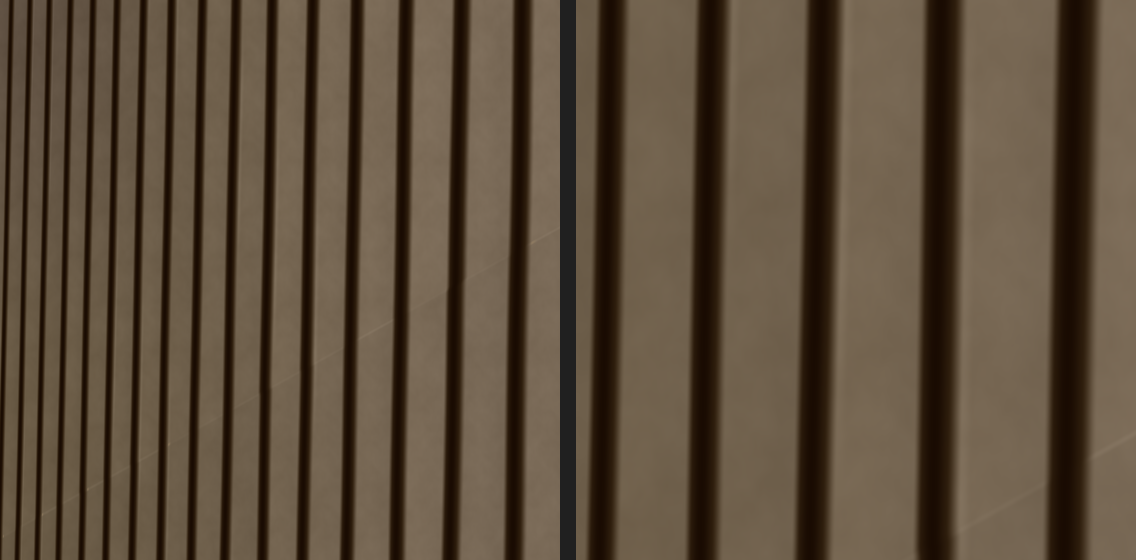
Left: the whole. Right: its middle third, enlarged.
This texture is drawn by a WebGL 1 fragment shader. Its source:

```glsl
precision highp float;
// Vertical wooden slats with dark grooves, receding in perspective to the left.
// A projective map turns x into a slat number; fract of it shapes each groove.
// A faint diagonal seam, cellular mottling and layered sines add the wear.

uniform vec2 u_resolution;

// Perspective: x = (FIRST + PITCH * n) / (1 - RECEDE * n) at the top edge
const float FIRST = 0.0208;
const float PITCH = 0.0311;
const float RECEDE = 0.0319;
const float LEAN_LEFT = 0.0225;   // sideways drift from top to bottom
const float LEAN_RIGHT = 0.0165;

// Groove edges, in slat pitches from the groove centre
const vec2 NEAR_EDGE = vec2(-0.18, -0.11);
const vec2 FAR_EDGE = vec2(0.085, 0.195);

const float SEAM_HEIGHT = 0.039;
const float SEAM_SLOPE = 0.555;
const float SEAM_STEP = 0.035;    // groove offset below the seam
const float MOTTLE = 0.022;
const float GRAIN = 0.010;

const vec3 SLAT_LEFT = vec3(0.425, 0.365, 0.280);
const vec3 SLAT_RIGHT = vec3(0.490, 0.425, 0.350);
const vec3 SHADE_CORNER = vec3(0.375, 0.315, 0.265);
const vec3 GROOVE_DEEP = vec3(0.100, 0.045, 0.008);
const vec3 GROOVE_RIM = vec3(0.190, 0.125, 0.055);
const vec3 CHIP = vec3(0.600, 0.510, 0.380);

float hash(vec2 p) {
  return fract(sin(dot(p, vec2(127.1, 311.7))) * 43758.545);
}

// Distance to the nearest scattered point
float cellular(vec2 p) {
  vec2 cell = floor(p);
  float nearest = 2.0;
  for (int j = -1; j <= 1; j++) {
    for (int i = -1; i <= 1; i++) {
      vec2 c = cell + vec2(float(i), float(j));
      vec2 point = c + vec2(hash(c), hash(c + 17.3));
      nearest = min(nearest, distance(p, point));
    }
  }
  return nearest;
}

// Fine uneven grain from rotated sines
float grain(vec2 p) {
  float sum = 0.0;
  float weight = 0.5;
  for (int i = 0; i < 4; i++) {
    sum += weight * sin(p.x + 1.7 * sin(p.y)) * sin(p.y + 1.3 * sin(p.x));
    p = mat2(1.2, 1.1, -1.1, 1.2) * p + 2.3;
    weight *= 0.65;
  }
  return sum;
}

void main() {
  vec2 uv = gl_FragCoord.xy / u_resolution;
  float pixel = 1.0 / min(u_resolution.x, u_resolution.y);

  // Slat coordinate and the size of a pixel in it
  float u = uv.x + mix(LEAN_LEFT, LEAN_RIGHT, uv.x) * (1.0 - uv.y);
  float depth = PITCH + RECEDE * u;
  float n = (u - FIRST) / depth;
  float blur = 0.5 * (PITCH + RECEDE * FIRST) / (depth * depth) / u_resolution.x;

  // Seam: grooves step slightly where the lower panel starts
  float seam = uv.y - SEAM_HEIGHT - SEAM_SLOPE * uv.x;
  float below = 1.0 - smoothstep(-0.004 - pixel, 0.004 + pixel, seam);
  float groove = floor(n + 0.5);
  float d = n - groove;
  d += below * SEAM_STEP * (hash(vec2(groove, 4.0)) - 0.5);
  d += 0.006 * sin(uv.y * 9.0 + groove * 2.4);

  // Slat tone: lit towards the right, shaded in the upper left
  vec3 slat = mix(SLAT_LEFT, SLAT_RIGHT, smoothstep(0.0, 0.95, uv.x));
  float corner = (1.0 - smoothstep(0.0, 0.45, uv.x)) * smoothstep(0.3, 1.0, uv.y);
  slat = mix(slat, SHADE_CORNER, 0.8 * corner);
  float id = floor(n);
  slat *= 1.0 + 0.04 * (hash(vec2(id, 9.0)) - 0.5);
  slat *= 1.0 - 0.035 * smoothstep(0.35, 0.85, fract(n));

  // Surface wear
  slat += MOTTLE * (0.45 - cellular(uv * vec2(15.0, 11.0)));
  slat += GRAIN * grain(uv * vec2(95.0, 75.0));
  slat *= 1.0 - 0.022 * below;
  float seamLine = 1.0 - smoothstep(0.0, 0.0025 + pixel, abs(seam));
  slat += 0.022 * seamLine * (0.4 + hash(vec2(id, 2.0)));

  // Worn light arris on some slats, and a chip on the seam of a few
  float arris = smoothstep(0.15, 0.20, d) * (1.0 - smoothstep(0.20, 0.28, d));
  float worn = step(0.55, hash(vec2(groove, 6.0)));
  slat += 0.03 * arris * worn * smoothstep(-0.2, 0.9, sin(uv.y * 7.0 + groove));
  float chip = seamLine * arris * step(0.8, hash(vec2(groove, 12.0)));
  slat = mix(slat, CHIP, 0.5 * chip);

  // Groove: crisp near edge, soft brown fade on the far side
  float cut = smoothstep(NEAR_EDGE.x - blur, NEAR_EDGE.y + blur, d)
            * (1.0 - smoothstep(FAR_EDGE.x - blur, FAR_EDGE.y + blur, d));
  float rim = smoothstep(0.01, 0.14, abs(d + 0.02));
  vec3 hollow = mix(GROOVE_DEEP, GROOVE_RIM, rim);

  gl_FragColor = vec4(mix(slat, hollow, cut), 1.0);
}
```
